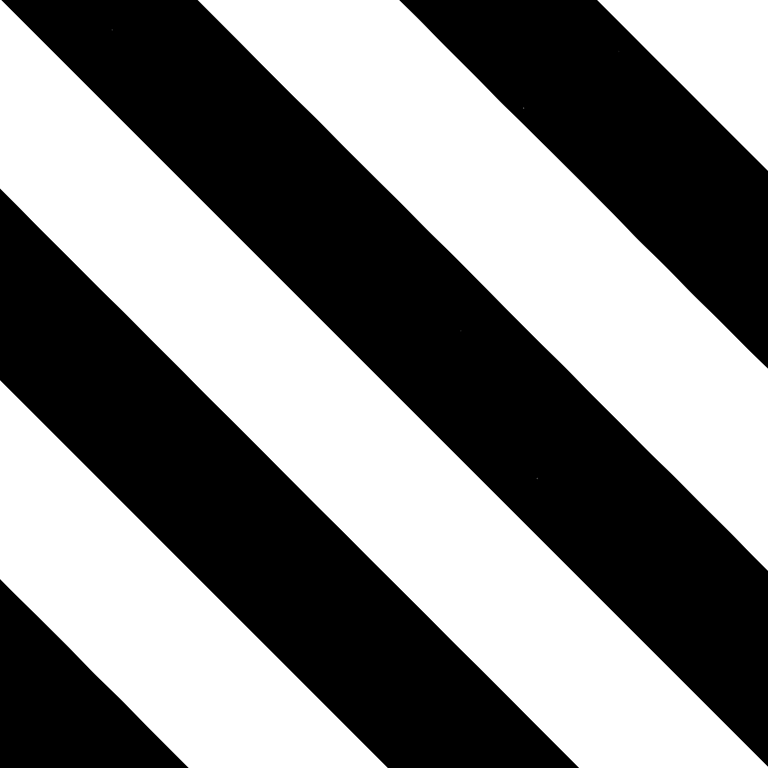
Reproduce this pattern procedurally as a Shadertoy shader.

```glsl
#define BAND_WIDTH 0.2545
#define BAND_SHIFT 0.0074
#define DRIFT_AMOUNT 0.0066
#define DRIFT_FREQUENCY 5.04
#define DRIFT_CENTER 0.109
#define ROUGHNESS 0.0018
#define ROUGH_SCALE 14.0
#define SPECK_GRID 9.0
#define SPECK_CHANCE 0.07
#define SPECK_RADIUS 0.001
#define INK vec3(0.0)
#define PAPER vec3(1.0)

float hash(vec2 p) {
    return fract(sin(dot(p, vec2(127.1, 311.7))) * 43758.5453);
}

// Smooth noise along one band edge, from -0.5 to 0.5
float edgeNoise(float along, float edge) {
    float cell = floor(along);
    float f = fract(along);
    float blend = f * f * (3.0 - 2.0 * f);
    return mix(hash(vec2(cell, edge)), hash(vec2(cell + 1.0, edge)), blend) - 0.5;
}

// Coverage of white paper between the diagonal ink bands
float paperCoverage(vec2 uv, float pixel) {
    float across = uv.x + uv.y - 1.0;
    float along = uv.x - uv.y;

    // Slow drift makes the band widths slightly uneven
    across += DRIFT_AMOUNT * cos(DRIFT_FREQUENCY * (across - DRIFT_CENTER));
    float phase = (across - BAND_SHIFT) / BAND_WIDTH;
    float edge = floor(phase + 0.5);

    // Each edge has its own degree of roughness
    float roughness = ROUGHNESS * hash(vec2(edge));
    float dist = (phase - edge) * BAND_WIDTH;
    dist += roughness * edgeNoise(along * ROUGH_SCALE, edge);

    // Even edges enter ink, odd edges leave it
    float side = 1.0 - 2.0 * mod(edge, 2.0);
    return clamp(0.5 - dist * side / (1.4 * pixel), 0.0, 1.0);
}

// Sparse faint pinholes in the ink
float pinholes(vec2 uv, float pixel) {
    vec2 cell = floor(uv * SPECK_GRID);
    vec2 jitter = vec2(hash(cell + 3.1), hash(cell + 7.7));
    vec2 center = (cell + 0.1 + 0.8 * jitter) / SPECK_GRID;
    float dist = length(uv - center) - SPECK_RADIUS;
    float present = step(hash(cell + 5.3), SPECK_CHANCE);
    float strength = 0.4 * hash(cell + 11.9);
    return present * strength * smoothstep(0.5 * pixel, -0.5 * pixel, dist);
}

void mainImage(out vec4 fragColor, in vec2 fragCoord) {
    float pixel = 1.0 / iResolution.y;
    vec2 uv = fragCoord * pixel;
    float paper = max(paperCoverage(uv, pixel), pinholes(uv, pixel));
    fragColor = vec4(mix(INK, PAPER, paper), 1.0);
}
```
